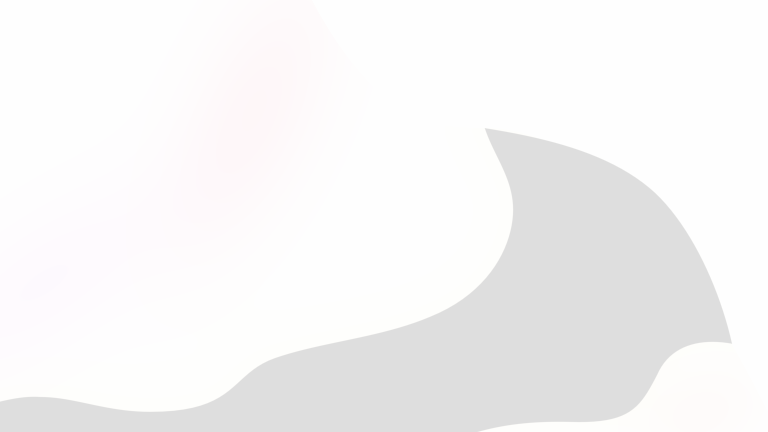
Reproduce this background procedurally as a WebGL 1 fragment shader.

```glsl
precision highp float;
uniform vec2 u_resolution;

#define CANVAS vec2(16.0, 9.0)
#define CURVE_STEPS 20
#define WAVE_GRAY vec3(0.87)
#define PAPER vec3(0.998, 0.996, 0.996)
#define CORNER_WHITE vec3(0.998, 0.998, 0.995)
#define ROSE_TINT vec3(0.0, 0.028, 0.022)
#define LILAC_TINT vec3(0.004, 0.018, 0.0)
#define PEACH_TINT vec3(0.0, 0.012, 0.016)
#define CREAM_TINT vec3(0.0, 0.0, 0.010)

// Adds one cubic edge to a closed outline: nearest distance and inside sign.
void addCubic(vec2 p, vec2 a, vec2 b, vec2 c, vec2 d, inout float dist, inout float side) {
  vec2 start = a;
  for (int i = 1; i <= CURVE_STEPS; i++) {
    float t = float(i) / float(CURVE_STEPS);
    float s = 1.0 - t;
    vec2 end = s * s * s * a + 3.0 * s * s * t * b + 3.0 * s * t * t * c + t * t * t * d;
    vec2 edge = end - start;
    vec2 rel = p - start;
    float along = clamp(dot(rel, edge) / dot(edge, edge), 0.0, 1.0);
    dist = min(dist, length(rel - edge * along));
    bool crosses = (start.y > p.y) != (end.y > p.y);
    if (crosses && rel.x < edge.x * rel.y / edge.y) side = -side;
    start = end;
  }
}

// Signed distance to the gray wave, negative inside.
float waveDistance(vec2 p) {
  float dist = 100.0;
  float side = 1.0;
  vec2 tip = vec2(10.10, 6.33);
  vec2 bulge = vec2(10.69, 4.63);
  vec2 slope = vec2(8.96, 2.40);
  vec2 shoulder = vec2(5.73, 1.54);
  vec2 trough = vec2(3.13, 0.42);
  vec2 crest = vec2(0.83, 0.73);
  vec2 leftEnd = vec2(-0.21, 0.58);
  vec2 baseEnd = vec2(9.58, -0.12);
  vec2 shelf = vec2(11.88, 0.21);
  vec2 rise = vec2(13.69, 1.19);
  vec2 corner = vec2(15.25, 1.84);
  vec2 dome = vec2(13.65, 4.98);

  // Upper left side
  addCubic(p, tip, vec2(10.29, 5.75), vec2(10.69, 5.29), bulge, dist, side);
  addCubic(p, bulge, vec2(10.69, 3.94), vec2(10.25, 2.92), slope, dist, side);
  addCubic(p, slope, vec2(7.92, 1.96), vec2(6.71, 1.88), shoulder, dist, side);
  addCubic(p, shoulder, vec2(4.79, 1.21), vec2(4.96, 0.42), trough, dist, side);
  addCubic(p, trough, vec2(2.19, 0.42), vec2(1.56, 0.73), crest, dist, side);
  addCubic(p, crest, vec2(0.52, 0.75), vec2(0.21, 0.69), leftEnd, dist, side);
  // Return below the canvas
  addCubic(p, leftEnd, vec2(-0.6, -2.0), vec2(8.0, -1.0), baseEnd, dist, side);
  // Lower right side and dome
  addCubic(p, baseEnd, vec2(10.31, 0.15), vec2(11.04, 0.23), shelf, dist, side);
  addCubic(p, shelf, vec2(13.13, 0.17), vec2(13.33, 0.50), rise, dist, side);
  addCubic(p, rise, vec2(13.96, 1.81), vec2(14.58, 1.96), corner, dist, side);
  addCubic(p, corner, vec2(15.00, 2.96), vec2(14.42, 4.25), dome, dist, side);
  addCubic(p, dome, vec2(12.81, 5.75), vec2(11.56, 6.10), tip, dist, side);
  return dist * side;
}

// Soft elliptical glow, long axis turned by angle.
float glow(vec2 p, vec2 center, vec2 radii, float angle) {
  vec2 q = p - center;
  float c = cos(angle);
  float s = sin(angle);
  q = vec2(c * q.x + s * q.y, c * q.y - s * q.x) / radii;
  return exp(-dot(q, q));
}

// Height of the border under the upper right corner panel.
float cornerBorder(float x) {
  float offset = x - 10.10;
  return offset < 0.0 ? 6.33 + 0.103 * pow(-offset, 2.54) : 6.33 - 0.17 * offset * offset;
}

void main() {
  vec2 p = gl_FragCoord.xy / u_resolution * CANVAS;
  float soft = 0.75 * CANVAS.y / u_resolution.y;
  float wave = waveDistance(p);

  // Pale panel with faint coloured glows
  vec3 color = PAPER;
  color -= ROSE_TINT * glow(p, vec2(5.3, 6.7), vec2(3.0, 1.3), 1.15);
  color -= LILAC_TINT * glow(p, vec2(0.9, 3.1), vec2(3.4, 1.3), 0.6);
  color -= PEACH_TINT * glow(p, vec2(14.6, 0.4), vec2(1.3, 0.9), 0.3);
  color -= CREAM_TINT * exp(-2.0 * max(wave, 0.0));

  // Corner panel, then the gray wave
  float above = p.y - cornerBorder(p.x);
  color = mix(color, CORNER_WHITE, smoothstep(-soft, soft, above));
  color = mix(WAVE_GRAY, color, smoothstep(-soft, soft, wave));
  gl_FragColor = vec4(color, 1.0);
}
```
